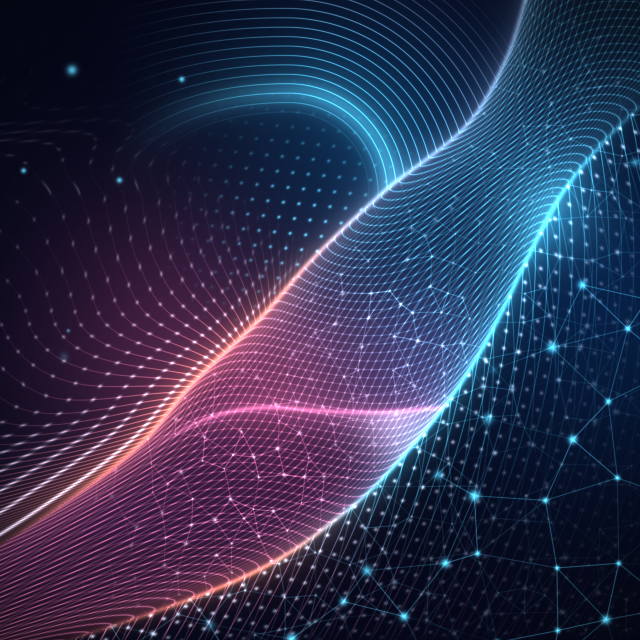
This background is drawn by a Shadertoy shader. Its source:

```glsl
// A glowing wire sheet between two curved ridges on a night field.
// Ridges are splines, strands are contours of warped coordinates,
// and networks link jittered grid points.

const float UPPER[13] = float[13](-.48, -.27, -.08, .08, .213, .3, .404, .493, .6, .725, .787, .82, .84);
const float LOWER[13] = float[13](-.25, .11, .385, .54, .642, .72, .778, .826, .88, .965, 1.08, 1.2, 1.32);
const vec3 TEAL = vec3(.3, .72, .8), ORANGE = vec3(1, .56, .4);
const vec3 ROSE = vec3(.8, .42, .56), PALE = vec3(.85, .88, .95);

float hash(vec2 c) { return fract(sin(dot(c, vec2(127.1, 311.7))) * 43758.5); }

float blob(vec2 p, float x, float y, float radius) {
  p = (p - vec2(x, y)) / radius;
  return exp(-dot(p, p));
}

// Soft profile, at least a pixel wide
float edge(float d, float width) {
  d /= max(width, .7 / iResolution.y);
  return exp(-d * d);
}

float glow(float d) { return .65 * edge(d, .004) + .4 * exp(-abs(d) / .02); }

// Spline with a knot at every tenth of the height
float curve(float k[13], float y) {
  float f = clamp(y * 10. + 1., 1., 10.999);
  int i = int(f);
  f -= float(i);
  float a = k[i - 1], b = k[i], c = k[i + 1], d = k[i + 2];
  return b + .5 * f * (c - a + f * (2. * a - 5. * b + 4. * c - d + f * (3. * (b - c) + d - a)));
}

float sideDistance(float k[13], vec2 p) {
  float slope = (curve(k, p.y + .01) - curve(k, p.y - .01)) / .02;
  return (p.x - curve(k, p.y)) / sqrt(1. + slope * slope);
}

// Contour lines and dots, measured in canvas units
float density(float phase) { return max(length(vec2(dFdx(phase), dFdy(phase))), 1e-5); }

float offsetTo(float phase) { return (fract(phase) - .5) / density(phase) / iResolution.y; }

float strand(float phase) {
  return edge(offsetTo(phase), .0011) * smoothstep(.6, .15, density(phase));
}

float dots(float a, float b, float radius) {
  return edge(length(vec2(offsetTo(a), offsetTo(b))), radius);
}

// Network: x = links, y = glowing nodes
vec2 node(vec2 c) { return c + .15 + .7 * vec2(hash(c), hash(c + 37.3)); }

float link(vec2 p, vec2 a, vec2 b, float scale) {
  p -= a;
  b -= a;
  float d = length(p - b * clamp(dot(p, b) / max(dot(b, b), 1e-5), 0., 1.));
  return edge(d / scale, .001) * smoothstep(1.6, .8, length(b));
}

vec2 plexus(vec2 p, float scale, float radius) {
  p *= scale;
  vec2 cell = floor(p), home = node(cell), net = vec2(0);
  for (int k = 0; k < 9; k++) {
    vec2 to = vec2(k % 3 - 1, k / 3 - 1), n = node(cell + to);
    net.x = max(net.x, link(p, home, n, scale));
    if (k % 2 == 1) net.x = max(net.x, link(p, n, node(cell + vec2(-to.y, to.x)), scale));
    net.y += edge(length(p - n) / scale, radius * (.4 + .8 * hash(cell + to + 5.)));
  }
  return net;
}

// Sparse floating lights
float sparks(vec2 p, float scale, float radius) {
  vec2 c = floor(p * scale);
  float d = length(p - (c + .25 + .5 * vec2(hash(c + 3.), hash(c + 9.))) / scale);
  return step(hash(c), .2) * edge(d, radius * (.3 + .7 * hash(c + 17.)));
}

void mainImage(out vec4 fragColor, in vec2 fragCoord) {
  vec2 p = fragCoord / iResolution.xy;
  float x = p.x, y = p.y, dU = sideDistance(UPPER, p), dL = sideDistance(LOWER, p);
  float left = smoothstep(.003, -.003, dU), right = smoothstep(-.004, .004, dL);
  float inside = (1. - left) * (1. - right), warm = smoothstep(.78, .42, .6 * (x + y));

  // Night field with coloured haze
  vec3 col = vec3(.018, .027, .095) + blob(p, .56, .8, .22) * vec3(.02, .12, .18)
    + blob(p, .27, .47, .22) * vec3(.2, .07, .13) + blob(p, .93, .58, .3) * vec3(.01, .1, .18);

  // Swirling crest and dotted columns
  vec2 q = p - vec2(.455, .7);
  q.x *= q.x < 0. ? .55 : 1.;
  float r = length(q), sweep = left * smoothstep(-.09, .06, q.y) * smoothstep(-.17, .08, q.x);
  float rings = strand(r * 68. + 2. * q.x) * smoothstep(.11, .16, r) * smoothstep(.45, .25, r);
  col += sweep * rings * mix(TEAL, ROSE, smoothstep(.18, .5, r)) * .65;
  col += sweep * TEAL * (.42 * edge(r - .155, .022) + .16 * edge(r - .17, .06));
  col += left * dots(x * 40. - 9. * y * y, y * 42. + 4. * x, .0026) * blob(p, .47, .65, .12) * TEAL;

  // Warm fan spreading left
  float d = max(-dU, 0.), t = (x + y) * .707, fanFade = left * smoothstep(.8, .53, t);
  float fan = (t - .55) / (d + .1) * 9. + 1.6 * sin(d * 13.);
  col += fanFade * exp(-d / .11) * mix(ROSE, ORANGE, exp(-d / .06)) * (.65 * strand(fan) + .16);
  col += fanFade * exp(-d / .2) * dots(fan, d * 34., .0028) * PALE;

  // Sheet: tinted body, fine mesh, linked nodes
  float start = curve(UPPER, y), span = curve(LOWER, y) - start;
  float s = acos(1. - 2. * clamp((x - start) / span, .001, .999)) / 3.14;
  vec3 body = mix(vec3(.075, .17, .31), vec3(.2, .095, .23), warm) * smoothstep(-.3, .25, y);
  body += blob(p, .44, .44, .13) * vec3(.24, .1, .12) + blob(p, .66, .43, .12) * vec3(.12, .08, .14);
  vec3 thread = mix(TEAL, ROSE, warm);
  float warp = s * 46. + 2. * sin(y * 13. + 2. * s);
  float weft = 62. * y + 3. * sin(s * 6. + y * 9.) - 9. * s;
  body += thread * (.3 * strand(warp) + .2 * strand(weft) + .35 * dots(warp, weft, .0017));
  vec2 net = plexus(p + .012 * sin(p.yx * 17.), 25., .0028);
  net *= blob(p, .39, .23, .17) + blob(p, .63, .5, .13) + .4 * blob(p, .85, .85, .2);
  body += net.x * thread * .5 + net.y * PALE * .85;
  col = mix(col, body * (1. - .45 * smoothstep(.72, 1., y)), inside);

  // Fold across the sheet, with a pale pocket
  float bend = max(.45 - x, 0.), below = .362 - 1.4 * bend * bend - .006 * sin(x * 14. - 6.3) - y;
  col += inside * smoothstep(.2, .38, x) * smoothstep(.73, .66, x) * ROSE * .8 * glow(below);
  col += inside * smoothstep(-.002, .004, below) * blob(p, .62, .335, .055) * PALE * .42;

  // Hanging strands and open network
  float hang = x + .5 * (y - .6) * (y - .6), fringe = right * exp(-dL / .09);
  vec3 tint = mix(ROSE, TEAL, smoothstep(.03, .25, y));
  col += fringe * tint * (.6 * strand(hang * 52.) + .35 * strand(hang * 31. + y * 5.));
  col += fringe * dots(hang * 42., y * 36. + x * 9., .003) * PALE;
  vec2 wide = plexus(p + .02, 9.5, .0068), tight = plexus(p, 19., .0035);
  float open = right * smoothstep(0., .12, dL);
  col += open * (wide.x * TEAL * .4 + wide.y * vec3(.35, .85, .95));
  col += right * exp(-dL / .14) * (tight.x * TEAL * .35 + tight.y * PALE * .7);

  // Ridge light
  tint = mix(ORANGE, vec3(.62, .7, .82), smoothstep(.48, .75, y));
  col += tint * glow(dU) * smoothstep(.08, .38, y) * (1. - .45 * smoothstep(.65, 1., y));
  tint = mix(ORANGE, TEAL * 1.1, smoothstep(.08, .28, y));
  col += tint * glow(dL) * smoothstep(.92, .62, y) * smoothstep(-.04, .12, y);
  col += blob(p, .86, .67, .075) * TEAL * .35;

  // Floating lights and vignette
  col += left * smoothstep(.12, .25, d) * smoothstep(.3, .5, y) * sparks(p, 13., .0075) * TEAL;
  col *= 1. - .35 * smoothstep(.45, .8, length(p - .5));
  fragColor = vec4(min(col, 1.), 1);
}
```
